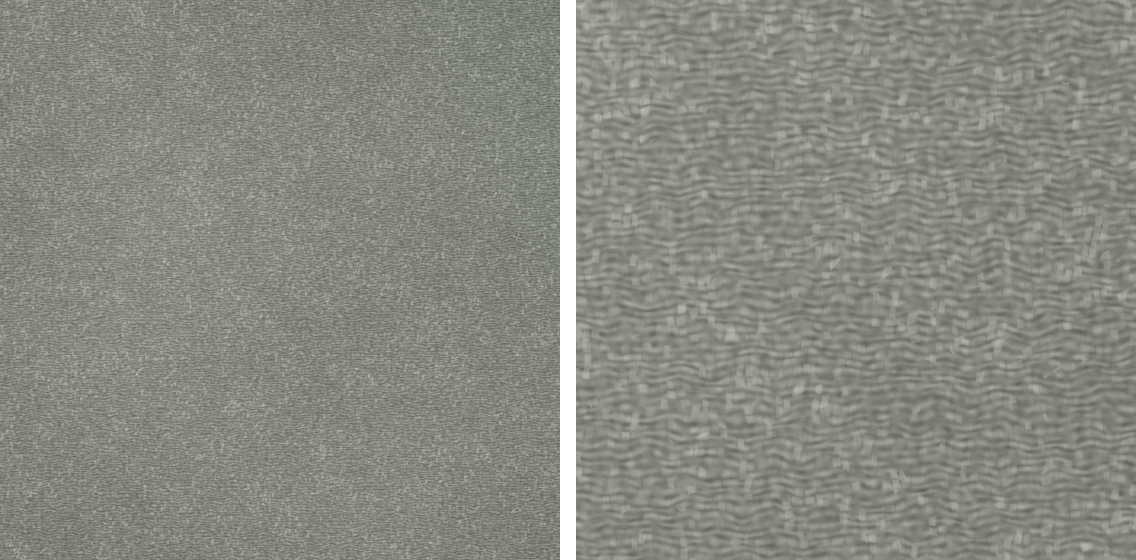
Left: the whole. Right: its middle third, enlarged.
A three.js fragment shader for this texture:

```glsl
// Fine grey-green woven cloth: short staggered weft stitches parted by broken
// dark grooves, with small pale loops standing across them and a fine grain.
// Stitches and loops are jittered cells; gradient noise adds wear and shading.

varying vec2 vUv;

const float PI = 3.14159265;
const vec3 CLOTH_COLOR = vec3(0.518, 0.525, 0.489);
const vec3 COOL_TINT = vec3(-0.009, 0.001, 0.003);

const float ROWS = 190.0;                    // weft rows over the height
const float STITCHES = 150.0;                // mean stitches over the width
const vec2 LOOPS = vec2(175.0, 135.0);       // pale loop cells over the canvas
const float ROW_WAVER = 0.8;                 // slow vertical drift, in rows
const float ROW_STAGGER = 1.1;               // local row shift, in rows
const float STITCH_JITTER = 0.9;             // uneven stitch length
const float GROOVE_DEPTH = 0.039;
const float GROOVE_BREAK = 2.0;              // splits grooves into dashes
const float TONE_RANGE = 0.085;              // spread between stitches
const float JOINT_DEPTH = 0.014;
const float LOOP_SHARE = 0.13;
const float LOOP_GAIN = 0.08;
const float GRAIN_GAIN = 0.095;
const float SHADE_GAIN = 0.034;
const float PATCH_GAIN = 0.013;

float hash(vec2 p) {
  vec3 q = fract(vec3(p.xyx) * 0.1031);
  q += dot(q, q.yzx + 33.33);
  return fract((q.x + q.y) * q.z);
}

vec2 gradient(vec2 cell) {
  float angle = 2.0 * PI * hash(cell + 7.0);
  return vec2(cos(angle), sin(angle));
}

float gradientNoise(vec2 p) {
  vec2 cell = floor(p);
  vec2 f = fract(p);
  vec2 u = f * f * f * (f * (f * 6.0 - 15.0) + 10.0);
  vec2 e = vec2(1.0, 0.0);
  float a = dot(gradient(cell), f);
  float b = dot(gradient(cell + e.xy), f - e.xy);
  float c = dot(gradient(cell + e.yx), f - e.yx);
  float d = dot(gradient(cell + e.xx), f - e.xx);
  return mix(mix(a, b, u.x), mix(c, d, u.x), u.y);
}

// Soft-edged plateau across a unit cell
float plateau(float f, float edge) {
  return smoothstep(0.0, edge, f) * smoothstep(0.0, edge, 1.0 - f);
}

void main() {
  // Wavering rows, shifted locally so that no groove runs far
  float y = vUv.y * ROWS + ROW_WAVER * gradientNoise(vUv * vec2(7.0, 12.0));
  y += ROW_STAGGER * gradientNoise(vUv * vec2(52.0, 45.0) + 3.0);
  float row = floor(y);
  float across = fract(y);

  // Grooves broken into short dashes of varying strength
  float dashes = gradientNoise(vec2(vUv.x * 125.0, y * 0.7 + 40.0));
  float groove = cos(2.0 * PI * across) * max(0.0, 1.0 + GROOVE_BREAK * dashes);

  // Stitches of uneven length, shifted from row to row
  float x = vUv.x * STITCHES + 20.0 * hash(vec2(row, 3.0));
  x += STITCH_JITTER * gradientNoise(vec2(x * 0.6, row));
  float along = plateau(fract(x), 0.2);
  float tone = (hash(vec2(floor(x), row)) - 0.5) * TONE_RANGE;
  tone *= along * plateau(across, 0.15);

  // Pale loops standing across the rows, gathered in loose patches
  float patches = gradientNoise(vUv * 13.0 + 5.0)
                + 0.7 * gradientNoise(vUv * 34.0);
  vec2 loopAt = vUv * LOOPS;
  loopAt += 0.8 * gradientNoise(vUv * 60.0 + 17.0);
  loopAt.y += 9.0 * hash(vec2(floor(loopAt.x), 5.0));
  vec2 loopIn = fract(loopAt);
  float share = LOOP_SHARE * clamp(1.0 + 1.8 * patches, 0.2, 2.4);
  float loop = step(1.0 - share, hash(floor(loopAt) + 61.0));
  loop *= plateau(loopIn.x, 0.25) * plateau(loopIn.y, 0.25);

  // Yarn grain, nearly even in all directions
  float grain = gradientNoise(vUv * vec2(165.0, 180.0) + 29.0)
              + 0.4 * gradientNoise(vUv * 250.0);

  // Broad light: a little brighter left of centre, cool at upper right
  float shade = gradientNoise(vUv * 2.3 + 11.0)
              + 0.5 - 1.3 * distance(vUv, vec2(0.4, 0.5));
  float cool = smoothstep(0.6, 1.4, vUv.x + 0.5 * vUv.y);

  float light = tone + GRAIN_GAIN * grain;
  light += SHADE_GAIN * shade + PATCH_GAIN * patches;
  light -= GROOVE_DEPTH * groove * (1.0 - 0.7 * loop);
  light += LOOP_GAIN * loop - JOINT_DEPTH * (1.0 - along);

  vec3 color = CLOTH_COLOR + light + COOL_TINT * cool;
  gl_FragColor = vec4(clamp(color, 0.0, 1.0), 1.0);
}
```
